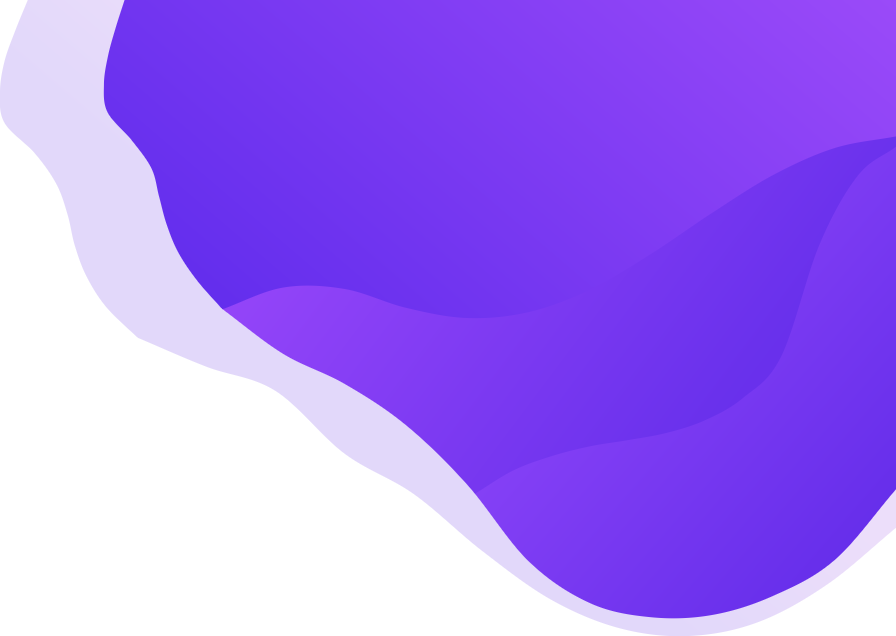
A Shadertoy shader for this background:

```glsl
const int LAST = 11;

// Smooth curve through evenly spaced heights, flat beyond both ends
float curve(float x, float start, float end, float knots[12]) {
    float s = clamp((x - start) / (end - start), 0.0, 1.0) * float(LAST);
    int i = min(int(s), LAST - 1);
    int before = max(i - 1, 0), after = min(i + 2, LAST);
    float t = s - float(i);
    float a = knots[i], b = knots[i + 1];
    float slopeA = (b - knots[before]) / float(i + 1 - before);
    float slopeB = (knots[after] - a) / float(after - i);
    float u = 1.0 - t;
    return a * u * u * (1.0 + 2.0 * t) + b * t * t * (3.0 - 2.0 * t)
         + slopeA * t * u * u - slopeB * t * t * u;
}

// Antialiased coverage of the region where d is positive
float cover(float d) {
    float pixel = max(length(vec2(dFdx(d), dFdy(d))), 1e-4);
    return clamp(d / pixel + 0.5, 0.0, 1.0);
}

// Linear gradient position along a direction
float ramp(vec2 p, vec2 origin, vec2 direction, float span) {
    return clamp(dot(p - origin, direction) / span, 0.0, 1.0);
}

void mainImage(out vec4 fragColor, in vec2 fragCoord) {
    // Canvas is 1000 wide and 711 high, with y running downwards
    vec2 uv = fragCoord / iResolution.xy;
    vec2 p = vec2(uv.x, 1.0 - uv.y) * vec2(1000.0, 711.0);

    // Pale border: left side, then underside
    float paleLeft = curve(p.y, 0.0, 377.5, float[12](
        31.0, 17.0, 5.0, 0.0, 5.0, 39.0, 63.0, 75.5, 83.5, 96.5, 118.5, 153.5));
    float paleBottom = curve(p.x, 153.5, 1000.0, float[12](
        377.5, 410.0, 437.0, 507.0, 552.0, 616.0, 670.5, 702.5, 711.0, 695.5, 653.5, 590.0));
    float paleMask = cover(p.x - paleLeft) * cover(paleBottom - p.y);

    // Violet body: left side, then underside
    float bodyLeft = curve(p.y, 0.0, 345.0, float[12](
        139.0, 129.0, 120.5, 116.0, 120.0, 147.0, 169.0, 177.5, 186.0, 199.0, 220.0, 247.5));
    float bodyBottom = curve(p.x, 247.5, 1000.0, float[12](
        345.0, 395.5, 429.0, 475.0, 541.5, 627.0, 674.0, 690.0, 687.5, 666.0, 626.0, 547.0));
    float bodyMask = cover(p.x - bodyLeft) * cover(bodyBottom - p.y);

    // Two waves across the body
    float upperWave = curve(p.x, 247.5, 1000.0, float[12](
        346.0, 321.5, 323.0, 344.0, 355.5, 349.0, 324.0, 284.0, 238.0, 195.5, 165.5, 152.5));
    float lowerWave = curve(p.x, 530.0, 1000.0, float[12](
        552.0, 526.0, 510.0, 499.0, 492.0, 484.0, 470.0, 445.0, 398.5, 273.5, 196.5, 164.0));

    vec3 indigo = vec3(0.39, 0.18, 0.93);
    vec3 violet = vec3(0.605, 0.29, 0.975);

    // Gradient fills
    vec2 rising = vec2(0.65, -0.76);
    vec3 body = mix(indigo, violet, ramp(p, vec2(247.0, 338.0), rising, 746.0));
    vec3 upper = mix(vec3(0.58, 0.27, 0.975), vec3(0.41, 0.19, 0.925),
                     ramp(p, vec2(260.0, 325.0), vec2(0.8, 0.6), 520.0));
    vec3 lower = mix(vec3(0.525, 0.255, 0.965), vec3(0.40, 0.18, 0.92),
                     ramp(p, vec2(530.0, 520.0), vec2(0.75, 0.65), 380.0));
    vec3 pale = mix(vec3(0.885, 0.847, 0.98), vec3(0.925, 0.87, 0.98),
                    smoothstep(-80.0, 200.0, dot(p, rising)));

    // Layers from back to front
    body = mix(body, upper, cover(p.y - upperWave));
    body = mix(body, lower, cover(p.y - lowerWave));
    vec3 color = mix(vec3(1.0), pale, paleMask);
    color = mix(color, body, bodyMask);
    fragColor = vec4(color, 1.0);
}
```
